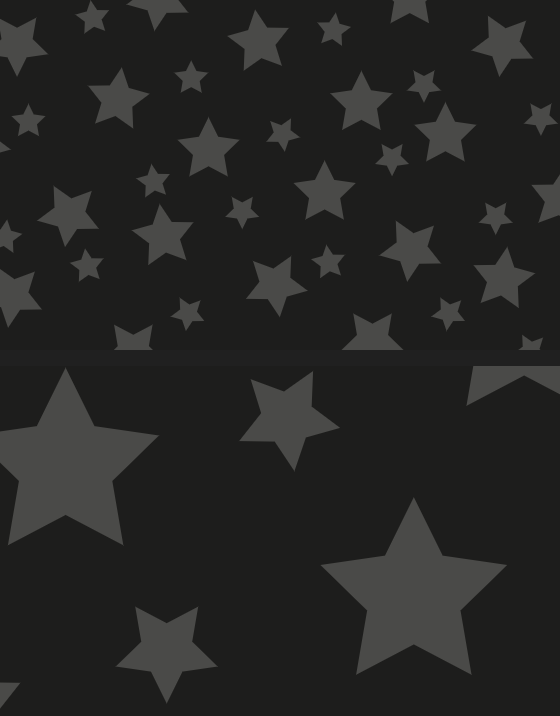
Top: the whole. Bottom: its middle third, enlarged.
This pattern is drawn by a Shadertoy shader. Its source:

```glsl
// Scattered large and small grey five-pointed stars on a near-black ground.

const float PI = 3.14159265;
const float CELL = 0.22;   // grid spacing, in canvas heights

// Two random values per cell, without sine
vec2 hash2(vec2 p) {
    vec3 q = fract(p.xyx * vec3(0.1031, 0.1030, 0.0973));
    q += dot(q, q.yzx + 33.33);
    return fract((q.xx + q.yz) * q.zy);
}

// Signed distance to the edges of a star whose notches lie at half its radius
float starDistance(vec2 p, float radius, float angle) {
    float sector = 2.0 * PI / 5.0;
    float a = atan(p.x, p.y) - angle;
    a = abs(mod(a + 0.5 * sector, sector) - 0.5 * sector);
    vec2 folded = length(p) * vec2(cos(a), sin(a));
    vec2 notch = 0.5 * radius * vec2(cos(PI / 5.0), sin(PI / 5.0));
    vec2 edge = notch - vec2(radius, 0.0);
    return dot(folded - vec2(radius, 0.0), normalize(vec2(edge.y, -edge.x)));
}

void mainImage(out vec4 fragColor, in vec2 fragCoord) {
    vec2 uv = fragCoord / iResolution.y;

    // A turned grid hides the rows
    float c = cos(0.35), s = sin(0.35);
    mat2 turn = mat2(c, s, -s, c);
    vec2 home = floor(uv * turn / CELL);

    float dist = 1.0;
    for (int j = -1; j <= 1; j++) {
        for (int i = -1; i <= 1; i++) {
            vec2 id = home + vec2(i, j);
            vec2 jitter = (hash2(id + 57.0) - 0.5) * 0.32;
            vec2 center = turn * ((id + 0.5 + jitter) * CELL);

            // Sizes alternate like a checkerboard
            float radius = mod(id.x + id.y, 2.0) < 0.5 ? 0.0935 : 0.051;

            // Point up or down, upright or tilted a little to either side
            vec2 pick = hash2(id + 113.0);
            float angle = step(0.55, pick.x) * PI / 5.0
                        + (floor(pick.y * 3.0) - 1.0) * 0.13;
            dist = min(dist, starDistance(uv - center, radius, angle));
        }
    }

    vec3 ground = vec3(0.114, 0.114, 0.108);
    vec3 starGrey = vec3(0.290, 0.290, 0.282);
    float coverage = clamp(0.5 - dist * iResolution.y, 0.0, 1.0);
    fragColor = vec4(mix(ground, starGrey, coverage), 1.0);
}
```
